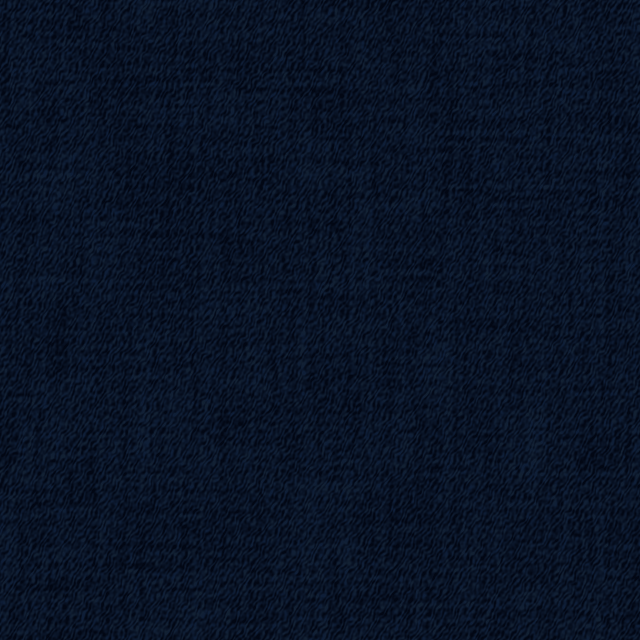
A Shadertoy shader for this texture:

```glsl
// Dark navy denim: a fine, steep diagonal twill broken into short stitches.
// Stretched gradient noise adds narrow warp slubs, thin weft lines and grain;
// the summed tone is then mapped onto a narrow ramp of blues.

const vec3 SHADOW_BLUE = vec3(0.008, 0.028, 0.078);
const vec3 BODY_BLUE   = vec3(0.033, 0.073, 0.145);
const vec3 YARN_BLUE   = vec3(0.055, 0.118, 0.220);
const vec3 YARN_GREY   = vec3(0.072, 0.128, 0.200);

const vec2  TWILL_FREQ   = vec2(124.0, -76.0); // ribs per canvas, rising right
const float TWILL_WOBBLE = 0.85;               // bending of ribs, in periods
const float TWILL_DEPTH  = 0.27;
const float GRAIN_DEPTH  = 0.85;
const float WARP_DEPTH   = 0.32;
const float WEFT_DEPTH   = 0.30;
const float CLOUD_DEPTH  = 0.05;
const float TINT_SPREAD  = 1.6;                // blue to grey yarn variety
const float BASE_TONE    = 0.50;
const float TAU          = 6.2831853;

// Integer hash giving a unit gradient for each lattice point
vec2 latticeGradient(ivec2 cell) {
    uint h = uint(cell.x) * 1597u ^ uint(cell.y) * 51749u;
    h = (h ^ (h >> 15)) * 739397u;
    h = (h ^ (h >> 13)) * 277803u;
    h ^= h >> 16;
    float angle = TAU * float(h & 65535u) / 65536.0;
    return vec2(cos(angle), sin(angle));
}

float gradientNoise(vec2 p) {
    ivec2 cell = ivec2(floor(p));
    vec2 f = fract(p);
    vec2 u = f * f * f * (f * (f * 6.0 - 15.0) + 10.0);
    float a = dot(latticeGradient(cell), f);
    float b = dot(latticeGradient(cell + ivec2(1, 0)), f - vec2(1.0, 0.0));
    float c = dot(latticeGradient(cell + ivec2(0, 1)), f - vec2(0.0, 1.0));
    float d = dot(latticeGradient(cell + ivec2(1, 1)), f - vec2(1.0, 1.0));
    return mix(mix(a, b, u.x), mix(c, d, u.x), u.y);
}

// Diagonal ribs whose phase drifts from yarn to yarn
float twill(vec2 uv) {
    float drift = gradientNoise(uv * vec2(85.0, 70.0) + 13.3)
                + 0.6 * gradientNoise(uv * vec2(30.0, 26.0) + 41.7);
    return sin(TAU * (dot(uv, TWILL_FREQ) + TWILL_WOBBLE * drift));
}

// Short upright stitches and finer flecks
float grain(vec2 uv) {
    vec2 leaning = vec2(uv.x - 0.35 * uv.y, uv.y);
    return 0.75 * gradientNoise(leaning * vec2(165.0, 105.0) + 71.2)
         + 0.60 * gradientNoise(uv * vec2(190.0, 175.0) + 7.6);
}

// Long vertical slubs, mostly one or two yarns wide
float warpSlubs(vec2 uv) {
    return 0.75 * gradientNoise(uv * vec2(118.0, 7.0) + 103.4)
         + 0.55 * gradientNoise(uv * vec2(58.0, 4.0) + 157.1)
         + 0.25 * gradientNoise(uv * vec2(24.0, 2.5) + 211.8);
}

// Thin horizontal lines, sagging a little
float weftLines(vec2 uv) {
    uv.y += 0.005 * gradientNoise(uv * vec2(3.0, 5.0) + 17.5);
    return 0.85 * gradientNoise(uv * vec2(7.0, 122.0) + 263.9)
         + 0.45 * gradientNoise(uv * vec2(4.0, 62.0) + 307.2);
}

void mainImage(out vec4 fragColor, in vec2 fragCoord) {
    vec2 uv = fragCoord / iResolution.y;

    // Sum of the yarn layers
    float tone = BASE_TONE
               + TWILL_DEPTH * twill(uv)
               + GRAIN_DEPTH * grain(uv)
               + WARP_DEPTH * warpSlubs(uv)
               + WEFT_DEPTH * weftLines(uv)
               + CLOUD_DEPTH * gradientNoise(uv * 5.0 + 359.0);
    tone = clamp(tone, 0.0, 1.0);

    // Lit yarns vary between saturated and greyer blue
    float tint = 0.55 + TINT_SPREAD * gradientNoise(uv * vec2(90.0, 60.0) + 401.3);
    vec3 yarn = mix(YARN_BLUE, YARN_GREY, clamp(tint, 0.0, 1.0));

    // Three-stop colour ramp
    vec3 color = mix(SHADOW_BLUE, BODY_BLUE, min(2.0 * tone, 1.0));
    color = mix(color, yarn, max(2.0 * tone - 1.0, 0.0));
    fragColor = vec4(color, 1.0);
}
```
